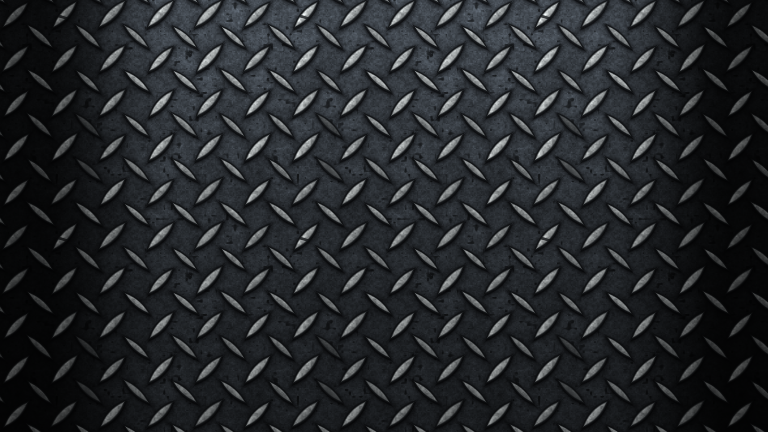
This texture is drawn by a WebGL 1 fragment shader. Its source:

```glsl
precision highp float;
// Dark steel tread plate: two interleaved grids of raised lens-shaped lugs,
// leaning alternately right and left, on worn metal lit from the top centre.
// Lugs are circle-intersection distances; wear is noise repeating every 5 cells.

uniform vec2 u_resolution;

// Lengths are fractions of the canvas height, measured from its centre.
const vec2 PITCH = vec2(0.1117, 0.1028);
const vec2 ORIGIN = vec2(0.0415, 0.0560);
const float WEAR_CELLS = 5.0;
const vec2 RIGHT_LUG = vec2(0.0440, 0.0106);  // half length, half width
const vec2 LEFT_LUG = vec2(0.0405, 0.0080);
const float RIGHT_ANGLE = 0.80;
const float LEFT_ANGLE = -0.73;
const vec2 CHIPPED_CELL = vec2(3.0, 4.0);
const float STAINED_COLUMN = 3.0;
const float SHADOW_SPREAD = 0.0052;
const vec2 SHADOW_SHIFT = vec2(0.0005, -0.0038);

const vec3 PLATE = vec3(0.355, 0.390, 0.430);
const vec3 SHADOW = vec3(0.022, 0.024, 0.030);
const vec3 LUG_DARK = vec3(0.10, 0.11, 0.12);
const vec3 LUG_LIGHT = vec3(0.80, 0.82, 0.82);

float hash(vec2 p) {
  vec3 h = fract(p.xyx * vec3(0.1031, 0.1030, 0.0973));
  h += dot(h, h.yzx + 33.33);
  return fract((h.x + h.y) * h.z);
}

// Value noise in cell units, tiling with the wear period.
float noise(vec2 cell, float freq) {
  vec2 p = cell * freq;
  vec2 i = floor(p);
  vec2 f = fract(p);
  f = f * f * (3.0 - 2.0 * f);
  float period = WEAR_CELLS * freq;
  vec2 a = mod(i, period);
  vec2 b = mod(i + 1.0, period);
  return mix(mix(hash(a), hash(vec2(b.x, a.y)), f.x),
             mix(hash(vec2(a.x, b.y)), hash(b), f.x), f.y);
}

// Distance to the lens where two equal circles overlap.
float lensDistance(vec2 p, vec2 size) {
  float radius = dot(size, size) / (2.0 * size.y);
  return length(vec2(p.x, abs(p.y) + radius - size.y)) - radius;
}

vec2 turn(vec2 p, float angle) {
  float c = cos(angle);
  float s = sin(angle);
  return vec2(c * p.x + s * p.y, c * p.y - s * p.x);
}

// Spotlight: bright at the top, fading downward and toward both sides.
float plateLight(vec2 p) {
  float sides = 1.0 - smoothstep(0.48, 0.80, abs(p.x));
  float height = clamp(p.y + 0.5, 0.0, 1.0);
  float fall = mix(0.37, 1.0, pow(height, 1.4));
  return mix(0.15, 1.0, sides) * fall;
}

vec3 plateColor(vec2 cell, float light) {
  float broad = noise(cell, 2.0) * 0.6 + noise(cell, 5.0) * 0.4;
  float grain = noise(cell, 16.0) * 0.5 + noise(cell, 37.0) * 0.5;
  float pits = smoothstep(0.68, 0.86, noise(cell, 13.0) * 0.65 + broad * 0.35);
  float scuffs = smoothstep(0.76, 0.92, noise(cell + 1.7, 22.0)) * broad;
  float tone = 0.62 + 0.38 * broad + 0.45 * (grain - 0.5);
  return PLATE * light * (tone * (1.0 - 0.60 * pits) + 0.25 * scuffs);
}

vec3 addLug(vec3 color, vec2 p, vec2 cell, float leaning, float light) {
  // Nearest lug of this grid; the left-leaning grid sits half a cell away.
  vec2 grid = cell - 0.5 * leaning;
  vec2 id = floor(grid + 0.5);
  vec2 offset = (grid - id) * PITCH;
  vec2 key = mod(id, WEAR_CELLS);
  float vary = hash(key + 11.0 + 17.0 * leaning);
  float vary2 = hash(key + 47.0 + 5.0 * leaning);
  offset -= (vec2(vary, vary2) - 0.5) * 0.003;
  vec2 size = mix(RIGHT_LUG, LEFT_LUG, leaning) * (0.95 + 0.10 * vary2);
  float angle = mix(RIGHT_ANGLE, LEFT_ANGLE, leaning) + (vary - 0.5) * 0.07;
  vec2 q = turn(offset, angle);
  float d = lensDistance(q, size);

  // Soft shadow below and a tight dark groove around the rim.
  float shadowDist = max(lensDistance(turn(offset - SHADOW_SHIFT, angle), size), 0.0);
  float groove = 0.85 * exp(-shadowDist / SHADOW_SPREAD);
  groove = max(groove, 0.92 * exp(-max(d, 0.0) / 0.0026));
  color = mix(color, SHADOW * (0.35 + light), groove);

  // Rounded face, brighter along its crown, with brushed wear.
  float crown = smoothstep(0.05, 0.50, -d / size.y);
  float slope = clamp(0.68 + 0.26 * q.y / size.y - 0.10 * q.x / size.x, 0.0, 1.0);
  float brushed = noise(cell, 14.0) * 0.5 + noise(cell, 31.0) * 0.5;
  float shine = crown * slope * (0.68 + 0.64 * brushed) * (0.88 + 0.28 * vary);
  shine *= mix(1.0, 0.82, leaning);

  // One chipped right lug and two stained left lugs in each wear tile.
  float chipped = (1.0 - leaning) * (1.0 - step(0.5, length(key - CHIPPED_CELL)));
  float gash = 1.0 - smoothstep(0.002, 0.005, abs(q.x + 0.5 * q.y + 0.008));
  float stained = leaning * (1.0 - step(0.5, abs(key.x - STAINED_COLUMN))) * step(key.y, 1.5);
  shine *= (1.0 - 0.85 * chipped * gash) * (1.0 - 0.55 * stained);

  vec3 face = mix(LUG_DARK, LUG_LIGHT, shine) * (0.14 + 1.0 * sqrt(light));
  float pixel = 1.0 / u_resolution.y;
  return mix(color, face, 1.0 - smoothstep(-pixel, pixel, d));
}

void main() {
  vec2 p = (gl_FragCoord.xy - 0.5 * u_resolution) / u_resolution.y;
  vec2 cell = (p - ORIGIN) / PITCH;
  float light = plateLight(p);
  vec3 color = plateColor(cell, light);
  for (int i = 0; i < 2; i++) color = addLug(color, p, cell, float(i), light);
  gl_FragColor = vec4(color, 1.0);
}
```
